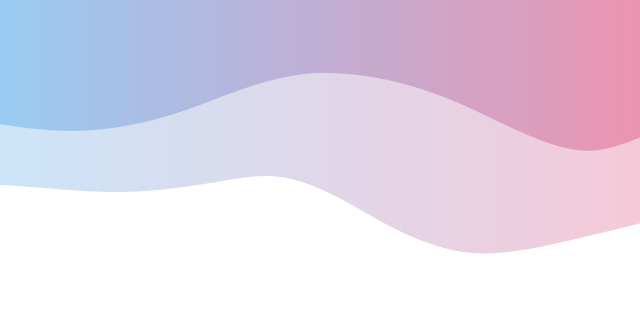
A Shadertoy shader for this background:

```glsl
// Two flowing waves over a white ground: a blue to pink gradient fills the top,
// and a paler veil of the same gradient hangs below it.
// Each wave edge is a smooth cubic Hermite curve through a few knots.

#define KNOTS 8
#define STOPS 5
#define VEIL_WHITENESS 0.5
#define GROUND_COLOR vec3(1.0)

// Wave knots: x, height, slope, in fractions of the canvas
const vec3 UPPER_WAVE[KNOTS] = vec3[KNOTS](
    vec3(0.0, 0.612, -0.32), vec3(0.111, 0.591, 0.0),
    vec3(0.319, 0.677, 0.77), vec3(0.505, 0.772, 0.0),
    vec3(0.729, 0.667, -0.90), vec3(0.846, 0.561, -0.74),
    vec3(0.918, 0.529, 0.0), vec3(1.0, 0.570, 0.80));

const vec3 LOWER_WAVE[KNOTS] = vec3[KNOTS](
    vec3(0.0, 0.422, -0.10), vec3(0.182, 0.400, 0.0),
    vec3(0.3255, 0.427, 0.32), vec3(0.4167, 0.450, 0.0),
    vec3(0.573, 0.333, -1.16), vec3(0.755, 0.208, 0.0),
    vec3(0.898, 0.2525, 0.46), vec3(1.0, 0.302, 0.50));

// Gradient stops: red, green, blue, x
const vec4 GRADIENT[STOPS] = vec4[STOPS](
    vec4(0.60, 0.80, 0.95, 0.0), vec4(0.665, 0.745, 0.90, 0.22),
    vec4(0.755, 0.685, 0.83, 0.50), vec4(0.855, 0.62, 0.745, 0.82),
    vec4(0.925, 0.58, 0.69, 1.0));

// Cubic curve between two knots
float hermite(vec3 a, vec3 b, float x) {
    float span = b.x - a.x;
    float t = clamp((x - a.x) / span, 0.0, 1.0);
    float s = 1.0 - t;
    float rise = mix(a.y, b.y, t * t * (3.0 - 2.0 * t));
    return rise + span * t * s * (a.z * s - b.z * t);
}

float waveHeight(vec3 knots[KNOTS], float x) {
    float height = knots[0].y;
    for (int i = 0; i < KNOTS - 1; i++) {
        if (x >= knots[i].x) height = hermite(knots[i], knots[i + 1], x);
    }
    return height;
}

vec3 gradientColor(float x) {
    vec3 color = GRADIENT[0].rgb;
    for (int i = 1; i < STOPS; i++) {
        float t = (x - GRADIENT[i - 1].w) / (GRADIENT[i].w - GRADIENT[i - 1].w);
        color = mix(color, GRADIENT[i].rgb, clamp(t, 0.0, 1.0));
    }
    return color;
}

// Coverage above an edge, smoothed over about one pixel
float coverage(float d) {
    float pixel = length(vec2(dFdx(d), dFdy(d)));
    return clamp(0.5 + d / pixel, 0.0, 1.0);
}

void mainImage(out vec4 fragColor, in vec2 fragCoord) {
    vec2 uv = fragCoord / iResolution.xy;
    vec3 sky = gradientColor(uv.x);
    vec3 veil = mix(sky, vec3(1.0), VEIL_WHITENESS);

    // Layers from the ground up
    vec3 color = GROUND_COLOR;
    color = mix(color, veil, coverage(uv.y - waveHeight(LOWER_WAVE, uv.x)));
    color = mix(color, sky, coverage(uv.y - waveHeight(UPPER_WAVE, uv.x)));
    fragColor = vec4(color, 1.0);
}
```
